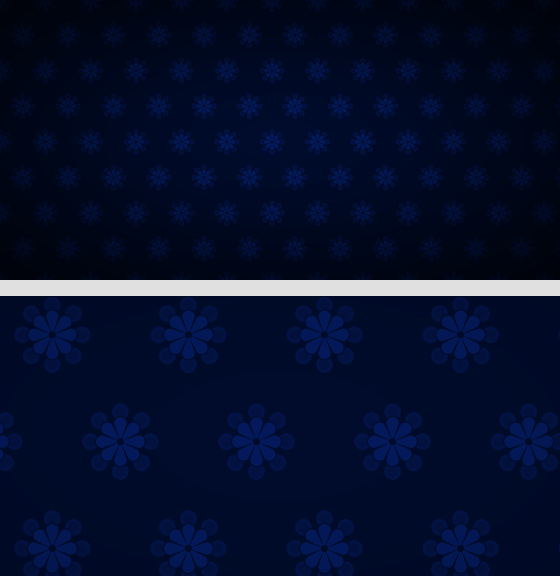
Top: the whole. Bottom: its middle third, enlarged.
Give the GLSL for this pattern, as a WebGL 2 fragment shader.

```glsl
#version 300 es
precision highp float;
// Staggered rows of eight-petalled flowers in deep blue under a soft vignette.
// Each point is folded into one cell, then into one petal sector, where
// a teardrop petal and a round outer lobe are drawn as distance functions.

uniform vec2 u_resolution;
out vec4 fragColor;

// Lengths are in canvas heights
const vec2 CELL = vec2(0.162, 0.1272);
const float FIRST_ROW = -0.0155;
const float FLOWER_RADIUS = 0.045;

// Flower proportions, in flower radii
const float PETALS = 8.0;
const vec2 PETAL_SPAN = vec2(0.14, 0.48);
const vec2 PETAL_WIDTH = vec2(0.05, 0.165);
const float LOBE_CENTRE = 0.79;
const float LOBE_RADIUS = 0.22;
const float RIM_WIDTH = 0.04;
const float PETAL_GAP = 0.035;

// Colours and light
const vec3 GROUND = vec3(0.002, 0.045, 0.170);
const vec3 PETAL = vec3(0.012, 0.100, 0.360);
const vec3 LOBE = vec3(0.010, 0.076, 0.280);
const float LOBE_CORE = 0.72;
const float EDGE_LIGHT = 0.20;
const float VIGNETTE_REACH = 1.65;

const float TAU = 6.2831853;

// Position relative to the nearest flower centre; odd rows shift by half a cell
vec2 toCell(vec2 p) {
    p.y -= FIRST_ROW;
    float row = floor(p.y / CELL.y + 0.5);
    p.x -= 0.5 * CELL.x * mod(row, 2.0);
    float column = floor(p.x / CELL.x + 0.5);
    return vec2(p.x - column * CELL.x, p.y - row * CELL.y);
}

// Folds all petals onto the positive x axis
vec2 toSector(vec2 p) {
    float sector = TAU / PETALS;
    float angle = atan(p.y, p.x + 1e-6);
    angle = mod(angle + 0.5 * sector, sector) - 0.5 * sector;
    return length(p) * vec2(cos(angle), sin(angle));
}

// Teardrop that widens away from the flower centre
float petalDistance(vec2 p) {
    float t = clamp((p.x - PETAL_SPAN.x) / (PETAL_SPAN.y - PETAL_SPAN.x), 0.0, 1.0);
    float axis = mix(PETAL_SPAN.x, PETAL_SPAN.y, t);
    return length(p - vec2(axis, 0.0)) - mix(PETAL_WIDTH.x, PETAL_WIDTH.y, t);
}

float coverage(float d, float blur) {
    return 1.0 - smoothstep(-blur, blur, d);
}

void main() {
    vec2 p = gl_FragCoord.xy / u_resolution.y;
    vec2 q = toSector(toCell(p) / FLOWER_RADIUS);
    float blur = 0.6 / (u_resolution.y * FLOWER_RADIUS);

    // Outer lobes: brighter rim, dim core, cut clear of the petal tips
    float petal = petalDistance(q);
    float lobe = length(q - vec2(LOBE_CENTRE, 0.0)) - LOBE_RADIUS;
    float rim = abs(lobe + RIM_WIDTH) - RIM_WIDTH;
    float lobeInk = coverage(max(lobe, PETAL_GAP - petal), blur);
    lobeInk *= mix(LOBE_CORE, 1.0, coverage(rim, blur));
    vec3 colour = mix(GROUND, LOBE, lobeInk);

    // Inner petals
    colour = mix(colour, PETAL, coverage(petal, blur));

    // Elliptical vignette over ground and flowers alike
    vec2 fromCentre = 2.0 * gl_FragCoord.xy / u_resolution - 1.0;
    float fade = smoothstep(0.0, VIGNETTE_REACH, length(fromCentre));
    colour *= mix(1.0, EDGE_LIGHT, fade);

    fragColor = vec4(colour, 1.0);
}
```
